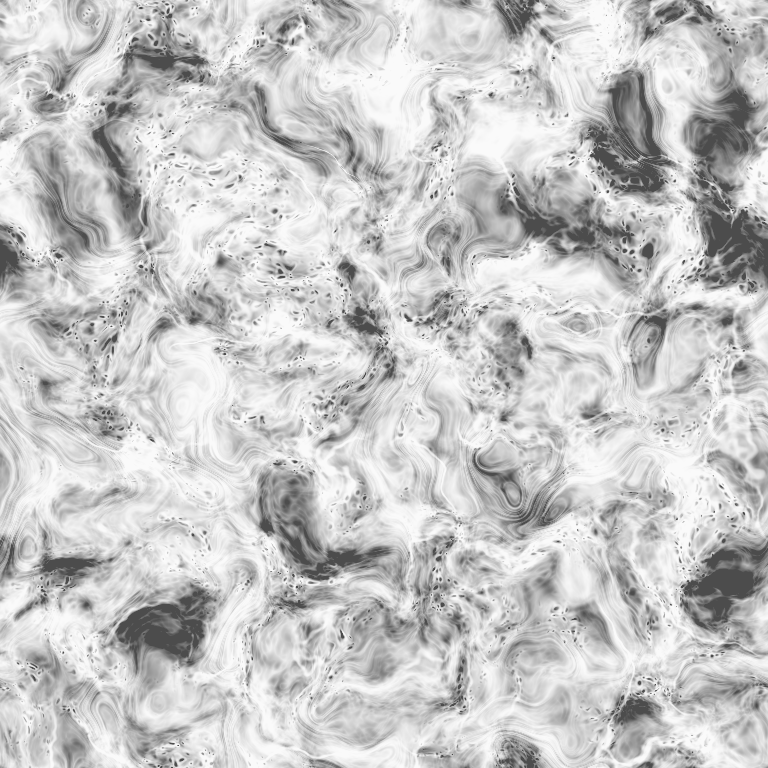
A WebGL 2 fragment shader for this texture map:

```glsl
#version 300 es
precision highp float;
precision highp int;
// Tiling grey marble: folded flow bands, dark hollows, white veins and pitted crust.

uniform vec2 u_resolution;
out vec4 fragColor;

// Integer hash of a lattice cell that wraps after `cells` steps.
vec2 hashCell(ivec2 cell, int cells, int seed) {
  const uint K = 1664525u;
  ivec2 wrapped = (cell + 64 * cells) % cells; // shifted first: % needs positive operands
  uvec2 v = uvec2(wrapped) + uint(seed) * uvec2(131u, 977u);
  v = v * K + 1013904223u;
  v.x += v.y * K;
  v.y += v.x * K;
  v ^= v >> 16u;
  v.x += v.y * K;
  v.y += v.x * K;
  v ^= v >> 16u;
  return vec2(v & 65535u) / 65535.0;
}

// Periodic gradient noise, roughly -1 to 1.
float noise(vec2 uv, int cells, int seed) {
  vec2 p = uv * float(cells) + fract(0.37 * float(seed));
  vec2 f = fract(p);
  ivec2 base = ivec2(floor(p));
  vec2 fade = f * f * f * (f * (f * 6.0 - 15.0) + 10.0);
  float sum = 0.0;
  for (int y = 0; y <= 1; y++) {
    for (int x = 0; x <= 1; x++) {
      ivec2 corner = ivec2(x, y);
      vec2 gradient = 2.0 * hashCell(base + corner, cells, seed) - 1.0;
      vec2 weight = mix(1.0 - fade, fade, vec2(corner));
      sum += weight.x * weight.y * dot(gradient, f - vec2(corner));
    }
  }
  return 2.2 * sum;
}

float fbm(vec2 uv, int cells, int octaves, int seed) {
  float sum = 0.0, amplitude = 0.5;
  for (int i = 0; i < octaves; i++) {
    sum += amplitude * noise(uv, cells, seed + i);
    amplitude *= 0.5;
    cells *= 2;
  }
  return sum;
}

// Folded noise: sharp creases at zero, rounded swellings between them.
float billow(vec2 uv, int cells, int octaves, float gain, int seed) {
  float sum = 0.0, amplitude = 0.5;
  for (int i = 0; i < octaves; i++) {
    sum += amplitude * abs(noise(uv, cells, seed + i));
    amplitude *= gain;
    cells *= 2;
  }
  return sum;
}

// Scattered pits, positive inside and negative on the rim.
float pits(vec2 uv, int cells, int seed) {
  vec2 p = uv * float(cells);
  ivec2 base = ivec2(floor(p));
  float relief = 0.0;
  for (int y = -1; y <= 1; y++) {
    for (int x = -1; x <= 1; x++) {
      ivec2 cell = base + ivec2(x, y);
      vec2 center = vec2(cell) + hashCell(cell, cells, seed);
      vec2 traits = hashCell(cell, cells, seed + 1);
      float radius = mix(0.18, 0.48, traits.x * traits.x);
      float d = length(p - center);
      float hole = 1.0 - smoothstep(0.3 * radius, radius, d);
      float rim = 1.0 - smoothstep(0.0, 0.25, abs(d - radius - 0.1));
      relief += smoothstep(0.2, 0.8, traits.y) * (hole - 0.4 * rim);
    }
  }
  return relief;
}

void main() {
  vec2 uv = gl_FragCoord.xy / u_resolution;

  // Two rounds of domain warping bend the layers into folds.
  vec2 drift = vec2(fbm(uv, 5, 3, 1), fbm(uv, 5, 3, 11));
  vec2 bent = uv + 0.11 * drift;
  vec2 folded = bent + 0.035 * vec2(fbm(bent, 11, 3, 21), fbm(bent, 11, 3, 31));

  // Crusty regions carry fine detail, calm regions carry flow bands.
  float crust = smoothstep(-0.25, 0.35, noise(bent, 6, 41) + 0.4 * noise(uv, 17, 42));
  float shade = 0.08 + 0.8 * billow(folded, 8, 5, mix(0.42, 0.6, crust), 51);
  shade += 0.13 * noise(bent, 10, 61);

  // Thin bands follow the contours of a smooth flow field.
  float flow = fbm(bent, 6, 2, 71);
  float bands = billow(vec2(flow, 0.25 * drift.x), 10, 3, 0.65, 81) - 0.31;
  shade += mix(0.42, 0.08, crust) * bands;

  // Fine dimples separated by a web of light threads.
  vec2 webUv = uv + 0.5 * (folded - uv);
  shade += mix(0.14, 0.5, crust) * (billow(webUv, 34, 3, 0.7, 131) - 0.34);

  // Wandering white veins at two scales, with pits along their sides.
  float veinSide = 0.0;
  for (int i = 0; i < 2; i++) {
    int cells = 4 + 4 * i;
    float jitter = 0.08 * noise(uv, 38, 92 + i) + 0.04 * noise(uv, 80, 95 + i);
    float veinDistance = abs(noise(bent, cells, 98 + i) + jitter);
    float vein = 1.0 - smoothstep(0.0, 0.06, veinDistance);
    shade -= 0.22 * vein * smoothstep(-0.2, 0.3, noise(uv, 7, 104 + i));
    veinSide = max(veinSide, 1.0 - smoothstep(0.05, 0.2, veinDistance));
  }

  float clusters = smoothstep(-0.1, 0.35, noise(folded, 15, 107));
  float pitted = max(crust, 0.8 * veinSide) * clusters;
  vec2 roughen = vec2(noise(uv, 64, 108), noise(uv, 64, 109));
  vec2 pitUv = uv + 0.3 * (folded - uv) + 0.004 * roughen;
  shade += pitted * (0.3 * pits(pitUv, 118, 111) + 0.22 * pits(pitUv, 68, 121));

  shade = max(shade, 0.0);
  float grey = clamp(0.98 - 1.5 * shade * shade, 0.3, 1.0);
  fragColor = vec4(vec3(grey), 1.0);
}
```
